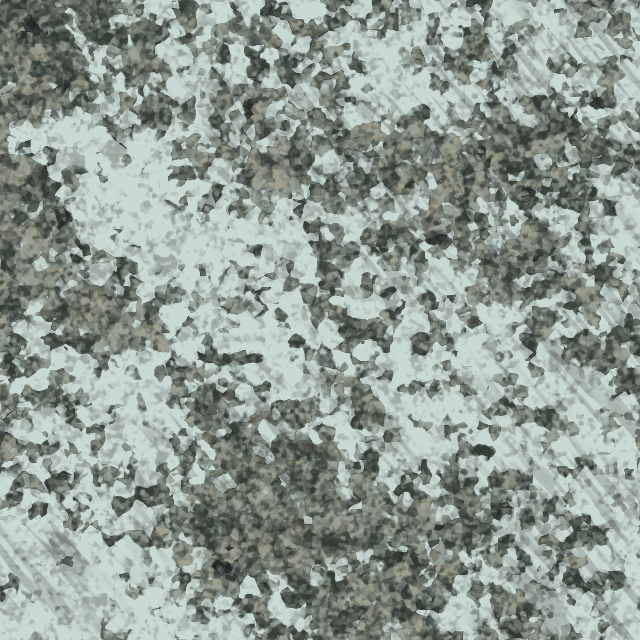
Give the GLSL for this texture, as a three.js fragment shader.

```glsl
// Weathered speckled granite: pale mint mineral with clustered dark grains and fine scratches.
varying vec2 vUv;

const vec3 PALE_LIGHT = vec3(0.79, 0.855, 0.835);
const vec3 PALE_DIM = vec3(0.62, 0.66, 0.64);
const vec3 GRAIN_LIGHT = vec3(0.59, 0.635, 0.60);
const vec3 GRAIN_DARK = vec3(0.20, 0.23, 0.21);
const vec3 WARM_TINT = vec3(1.06, 0.99, 0.93);
const vec3 INK = vec3(0.10, 0.12, 0.12);

const vec2 DRIFT = vec2(0.80, -0.60);     // direction of the dark bands
const vec2 SCRATCH = vec2(0.64, -0.77);   // direction of the scratches
const float COARSE_SCALE = 42.0;          // grains across the canvas
const float FINE_SCALE = 78.0;
const float FLECK_SCALE = 150.0;
const float RAGGED = 0.009;               // how far grain outlines wander
const float COVERAGE = 0.53;              // overall share of dark grains
const float CLUSTERING = 1.25;            // contrast between dark and pale regions
const float EDGE = 0.085;                 // softness of grain outlines
const float CRISP = 18.0;                 // blend sharpness of grain cells
const float SOFT = 6.0;                   // blend sharpness of smooth fields

vec2 hash2(vec2 p) {
  vec3 q = fract(p.xyx * vec3(0.1031, 0.1030, 0.0973));
  q += dot(q, q.yzx + 33.33);
  return fract((q.xx + q.yz) * q.zy);
}

// Cellular noise: two blended random values per cell, and distance to the cell border.
vec3 cells(vec2 p, float sharpness) {
  vec2 base = floor(p);
  vec2 local = fract(p);
  vec2 sum = vec2(0.0);
  float total = 0.0;
  float nearest = 8.0;
  float second = 8.0;
  for (int y = -1; y <= 1; y++) {
    for (int x = -1; x <= 1; x++) {
      vec2 offset = vec2(float(x), float(y));
      vec2 id = base + offset;
      vec2 delta = offset + hash2(id) - local;
      float d2 = dot(delta, delta);
      float weight = exp(-sharpness * d2);
      sum += weight * hash2(id + 71.7);
      total += weight;
      second = min(second, max(nearest, d2));
      nearest = min(nearest, d2);
    }
  }
  return vec3(sum / total, sqrt(second) - sqrt(nearest));
}

// Coordinates along and across a unit direction.
vec2 alignTo(vec2 p, vec2 dir) {
  return vec2(dot(p, dir), dot(p, vec2(-dir.y, dir.x)));
}

// Regional share of dark grains, banded along the drift and richer at the upper left.
float grainDensity(vec2 uv) {
  vec2 q = alignTo(uv, DRIFT) * vec2(0.75, 1.15) + 11.3;
  float field = 0.42 * cells(q * 4.0, SOFT).x
              + 0.34 * cells(q * 9.0 + 5.0, SOFT).x
              + 0.24 * cells(q * 19.0 + 9.0, SOFT).y;
  float corner = 0.20 * (uv.y - uv.x * 0.7 - 0.15);
  return COVERAGE + CLUSTERING * (field - 0.5) + corner;
}

// Thin parallel scratches, fading in and out by patches.
float scratches(vec2 uv) {
  vec2 q = alignTo(uv, SCRATCH) + 3.0;
  float lines = cells(q * vec2(13.0, 140.0), SOFT).x;
  float patches = smoothstep(0.42, 0.75, cells(uv * 6.0 + 23.0, SOFT).y);
  return smoothstep(0.52, 0.85, lines) * patches;
}

void main() {
  // Ragged grain layers at two sizes, plus small flecks
  vec2 warp = cells(vUv * 62.0 + 40.0, SOFT).xy - 0.5;
  vec2 p = vUv + RAGGED * warp;
  vec3 coarse = cells(p * COARSE_SCALE, CRISP);
  vec3 fine = cells(p * FINE_SCALE + 17.0, CRISP);
  vec2 fleck = cells(vUv * FLECK_SCALE + 31.0, SOFT).xy;

  // Where the dark grains lie
  float pick = 0.50 * coarse.x + 0.36 * fine.x + 0.14 * fleck.x;
  float excess = grainDensity(vUv) - pick;
  float dark = smoothstep(-EDGE, EDGE, excess);

  // Mottled grains with darker rims
  float shade = 0.30 * coarse.y + 0.30 * fine.y + 0.40 * fleck.y;
  float rim = 1.0 - smoothstep(0.0, 0.28, fine.z);
  float tone = smoothstep(0.14, 0.86, shade - 0.07 * rim + 0.03);
  vec3 grain = mix(GRAIN_DARK, GRAIN_LIGHT, tone);
  float warmth = smoothstep(0.0, 0.35, excess) * coarse.y;
  grain *= mix(vec3(1.0), WARM_TINT, warmth);

  // Pale ground with faint clouding and scratches
  float glow = smoothstep(0.18, 0.58, shade) - 0.75 * scratches(vUv);
  vec3 ground = mix(PALE_DIM, PALE_LIGHT, glow);

  // Sparse black pits inside dark clusters
  float pit = smoothstep(0.86, 0.95, cells(p * 27.0 + 53.0, CRISP).y);
  pit *= smoothstep(0.06, 0.22, excess) * smoothstep(0.50, 0.75, fine.x + 0.3 * fleck.x);

  vec3 color = mix(ground, grain, dark);
  color = mix(color, INK, 0.75 * pit);
  gl_FragColor = vec4(color, 1.0);
}
```
